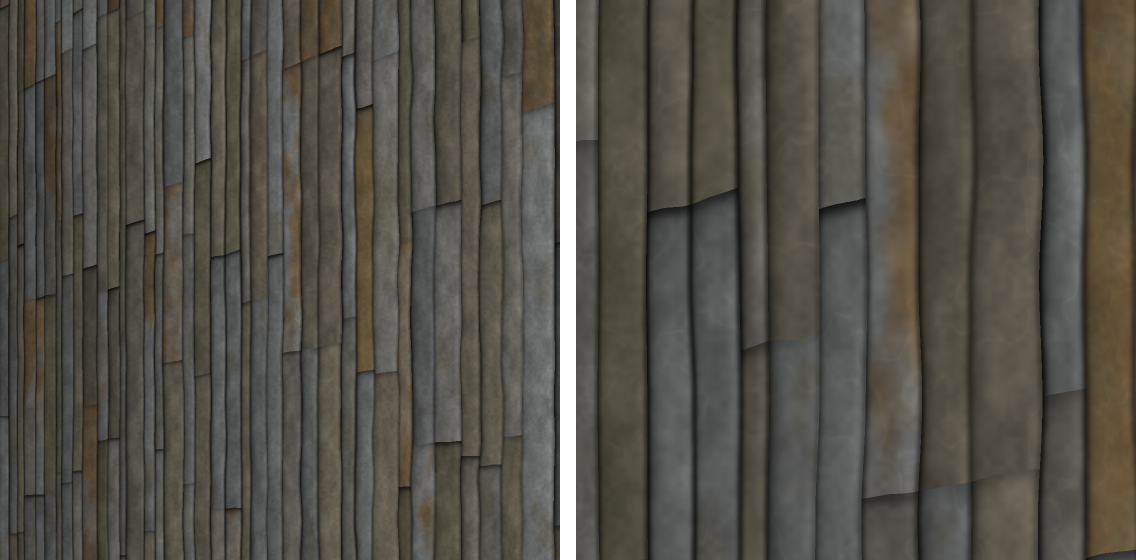
Left, the full canvas; right, a detail of the centre.
This texture is drawn by a WebGL 2 fragment shader. Its source:

```glsl
#version 300 es
precision highp float;
// Wall of narrow upright slate strips, seen at an angle, with slanted joints and rust stains.

uniform vec2 u_resolution;
out vec4 fragColor;

const float STRIP_NEAR = 0.0145;   // strip width at the left side
const float STRIP_GROWTH = 0.030;  // added width towards the right side
const float ROWS = 2.1;            // stones per strip, on average
const float JOINT_SLANT = 0.45;    // slope of the joints at the top
const float PANEL_SHARE = 0.45;    // strips that share the joints of their panel
const float JITTER = 0.6;          // irregularity of strip and stone sizes
const float RUST_SHARE = 0.13;
const vec3 COOL = vec3(0.360, 0.367, 0.365);
const vec3 GREY = vec3(0.345, 0.335, 0.315);
const vec3 TAN = vec3(0.355, 0.333, 0.290);
const vec3 OLIVE = vec3(0.315, 0.300, 0.245);
const vec3 RUST = vec3(0.340, 0.265, 0.165);

float hash(vec2 p) {
    return fract(sin(dot(p, vec2(127.1, 311.7))) * 43758.5453);
}

float noise(vec2 p) {
    vec2 i = floor(p), f = fract(p);
    f = f * f * (3.0 - 2.0 * f);
    return mix(mix(hash(i), hash(i + vec2(1, 0)), f.x),
               mix(hash(i + vec2(0, 1)), hash(i + vec2(1, 1)), f.x), f.y);
}

float fbm(vec2 p) {
    float sum = 0.0, amp = 0.5;
    for (int k = 0; k < 4; k++) {
        sum += amp * noise(p);
        p = p * 2.1 + 17.3;
        amp *= 0.5;
    }
    return sum / 0.9375;
}

float border(float i, float seed) {
    return i + JITTER * (hash(vec2(i, seed)) - 0.5);
}

// Irregular interval around t: index, distance from its start, distance to its end
vec3 interval(float t, float seed) {
    float i = floor(t);
    if (t < border(i, seed)) i -= 1.0;
    else if (t >= border(i + 1.0, seed)) i += 1.0;
    return vec3(i, t - border(i, seed), border(i + 1.0, seed) - t);
}

vec3 stoneColour(vec2 id, vec2 p) {
    float kind = hash(id + 3.7);
    vec3 col = mix(COOL, GREY, smoothstep(0.25, 0.50, kind));
    col = mix(col, TAN, smoothstep(0.50, 0.72, kind));
    col = mix(col, OLIVE, smoothstep(0.76, 0.95, kind));

    // The far left and the top carry more warm stains
    float stain = fbm(p * vec2(22.0, 9.0) + id * 5.3);
    float warmSide = 0.10 * (1.0 - smoothstep(0.0, 0.35, p.x)) + 0.06 * p.y;
    float rusty = step(1.0 - RUST_SHARE - warmSide, hash(id + 9.1));
    col = mix(col, RUST, rusty * smoothstep(0.25, 0.65, stain) * 0.85);
    col = mix(col, OLIVE, 0.5 * smoothstep(0.55, 0.75, stain));
    return col * mix(0.91, 1.15, hash(id + 21.4));
}

vec3 wall(vec2 p) {
    // Strips widen to the right; their edges waver a little
    float s = log(1.0 + p.x * STRIP_GROWTH / STRIP_NEAR) / STRIP_GROWTH;
    s += 0.14 * (noise(vec2(p.x * 30.0, p.y * 14.0)) - 0.5);
    vec3 strip = interval(s, 1.0);

    // Joints fan out with the perspective, some running across a panel
    float panel = floor(strip.x / 3.0) + 500.0;
    float key = hash(vec2(strip.x, 4.0)) < PANEL_SHARE ? panel : strip.x;
    float v = p.y / (1.0 + JOINT_SLANT * (p.x - 0.5));
    v += 0.004 * (noise(p * 60.0) - 0.5);
    vec3 row = interval(v * ROWS + 7.0 * hash(vec2(key, 8.0)), key + 40.0);
    vec2 id = vec2(strip.x, row.x + key * 3.0);

    // Cleft surface: broad mottling, pale veins and fine grain
    vec3 col = stoneColour(id, p);
    vec2 q = p + id * 0.37;
    float mottle = fbm(q * vec2(60.0, 28.0));
    float vein = 1.0 - smoothstep(0.0, 0.05, abs(fbm(q * vec2(38.0, 30.0) + 5.0) - 0.5));
    float grain = noise(p * 230.0) - 0.5;
    col *= 1.0 + 0.36 * (mottle - 0.5) + 0.05 * vein + 0.09 * grain;

    // Soft shadow thrown by the left neighbour, and narrow gaps on both sides
    float shadow = mix(0.15, 0.70, hash(id + 31.2)) * exp(-strip.y / 0.20);
    float gapDistance = min(strip.y, strip.z) / 0.075;
    float gap = mix(0.15, 0.60, hash(vec2(strip.x, 12.0))) * exp(-gapDistance * gapDistance);
    float rim = 0.07 * (1.0 - smoothstep(0.14, 0.35, strip.z)) * smoothstep(0.04, 0.14, strip.z);
    col *= (1.0 - shadow) * (1.0 - gap) * (1.0 + rim);

    // Dark undercut where one stone ends below the next
    float depth = hash(id + 47.9);
    float jointDistance = row.z / 0.013;
    col *= 1.0 - mix(0.15, 0.80, depth * depth) * exp(-jointDistance * jointDistance);
    col *= 1.0 - 0.25 * depth * exp(-row.z / 0.04);

    return col * mix(0.88, 1.04, smoothstep(0.0, 0.45, p.x));
}

void main() {
    // Four samples per pixel smooth all edges
    vec3 sum = vec3(0.0);
    for (int k = 0; k < 4; k++) {
        vec2 offset = vec2(float(k % 2), float(k / 2)) * 0.5 - 0.25;
        sum += wall((gl_FragCoord.xy + offset) / u_resolution);
    }
    fragColor = vec4(sum * 0.25, 1.0);
}
```
